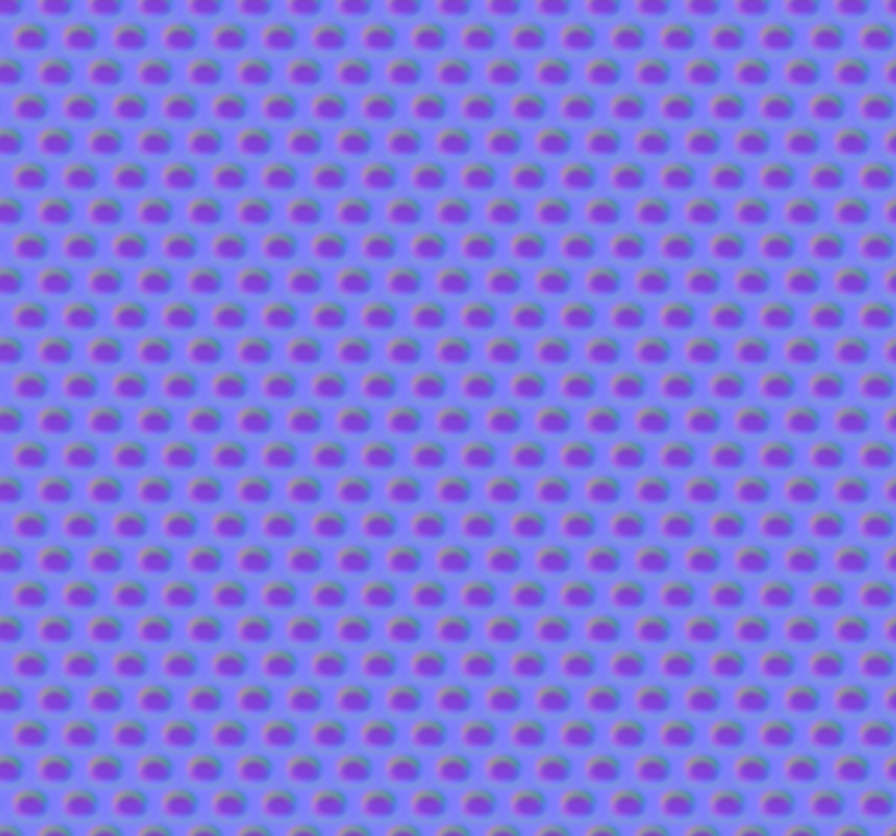
Give the GLSL for this texture map, as a WebGL 2 fragment shader.

```glsl
#version 300 es
precision highp float;
// Tangent-space normal map of staggered, softly pressed dome-shaped dimples.

uniform vec2 u_resolution;
out vec4 fragColor;

const vec2 REPEATS = vec2(18.0, 24.0);     // dimples across, rows up (even)
const vec2 PHASE = vec2(0.11, -0.07);      // offset of the lattice, in cells
const float ROW_PITCH = 0.70;              // row height over column width

const vec3 FLAT_BLUE = vec3(0.50, 0.49, 0.985);
const vec3 HALO_BLUE = vec3(0.49, 0.585, 0.88);
const vec3 RIM_GREY = vec3(0.48, 0.58, 0.66);
const vec3 CORE_PURPLE = vec3(0.50, 0.26, 0.86);

float hash(vec2 p) {
    vec3 q = fract(vec3(p.xyx) * 0.1031);
    q += dot(q, q.yzx + 33.33);
    return fract((q.x + q.y) * q.z);
}

// Radius scaled so that 1 lies on the ellipse
float ovalRadius(vec2 p, vec2 radii) {
    return length(p / radii);
}

// 1 inside the inner radius, fading to 0 at the outer one
float softDisc(float r, float inner, float outer) {
    return 1.0 - smoothstep(inner, outer, r);
}

float band(float r, float middle, float width) {
    float t = (r - middle) / width;
    return exp(-t * t);
}

// Bends the oval so that its top arches and its base flattens
vec2 domeSpace(vec2 d) {
    return vec2(d.x, d.y + 0.045 + 0.7 * d.x * d.x);
}

// Lays one dimple over the surface; d is measured from its centre
vec3 addDimple(vec3 colour, vec2 d, float variation) {
    float r = ovalRadius(d, vec2(0.37, 0.32));
    float core = softDisc(ovalRadius(domeSpace(d), vec2(0.285, 0.195)), 0.45, 1.35);
    float upper = smoothstep(-0.10, 0.16, d.y);

    // Raised lip, seen below and above but not at the sides
    float vertical = smoothstep(0.08, 0.30, abs(d.y));
    float halo = band(r, 1.16, 0.20) * vertical * mix(0.80, 0.35, upper);
    colour = mix(colour, HALO_BLUE, halo);

    // Shaded upper wall, then the tilted floor
    float wall = softDisc(r, 0.60, 1.12) * upper;
    colour = mix(colour, RIM_GREY, wall * variation);
    colour = mix(colour, CORE_PURPLE, core);
    colour.b -= 0.13 * core * smoothstep(-0.06, 0.12, d.y);

    // Side walls lean warm on the left and teal on the right
    float side = band(r, 0.78, 0.26) * mix(0.75, 1.0, upper);
    colour.r -= 0.22 * variation * side * d.x / 0.36;
    colour.b -= 0.10 * side * abs(d.x) / 0.36;
    return colour;
}

void main() {
    vec2 uv = gl_FragCoord.xy / u_resolution;
    vec2 grid = uv * REPEATS - PHASE;
    float nearestRow = floor(grid.y + 0.5);
    vec3 colour = FLAT_BLUE;

    // Nearest dimple of this row and of both neighbours
    for (int i = -1; i <= 1; i++) {
        float row = nearestRow + float(i);
        float x = grid.x - 0.5 * mod(row, 2.0);
        float column = floor(x + 0.5);
        vec2 d = vec2(x - column, (grid.y - row) * ROW_PITCH);
        float variation = mix(0.92, 1.05, hash(mod(vec2(column, row), REPEATS)));
        colour = addDimple(colour, d, variation);
    }
    fragColor = vec4(clamp(colour, 0.0, 1.0), 1.0);
}
```
